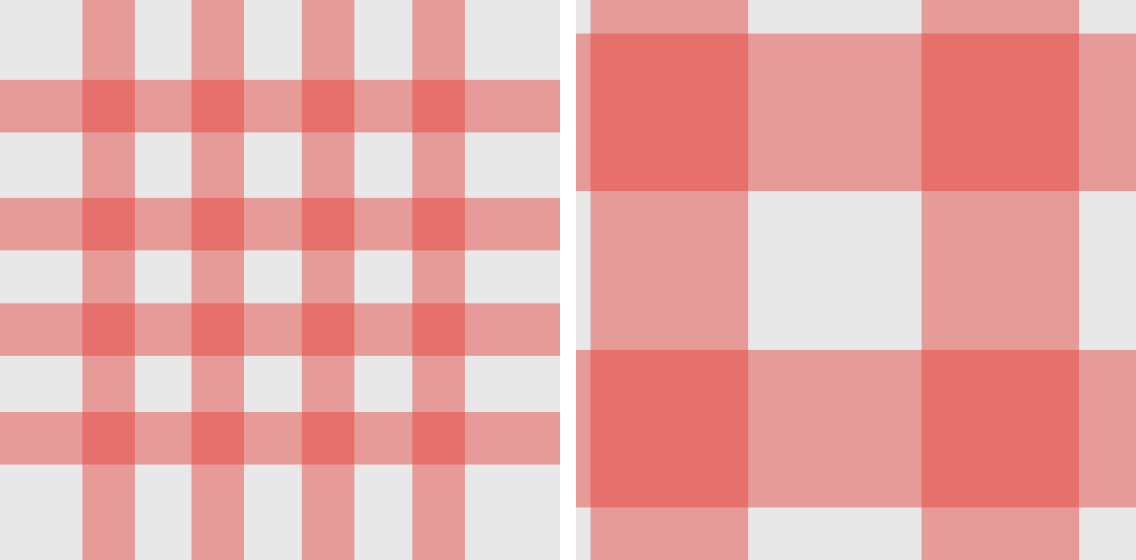
Left, the full canvas; right, a detail of the centre.
Reproduce this pattern procedurally as a Shadertoy shader.

```glsl
const int   STRIPES    = 4;
const float PITCH      = 0.1965;
const float FIRST      = 0.194;    // nominal centre of the first stripe
const float HALF_WIDTH = 0.0469;
const float OPACITY    = 0.43;
const vec3  CLOTH      = vec3(0.909, 0.909, 0.909);
const vec3  DYE        = vec3(0.900, 0.212, 0.189);

// Uneven spacing: shift of each stripe from its nominal centre
const vec4 SHIFT_X = vec4(0.0000, -0.0016, -0.0011, -0.0003);
const vec4 SHIFT_Y = vec4(0.0234,  0.0210,  0.0128,  0.0270);

// Antialiased coverage of all stripes along one axis
float stripes(float pos, vec4 shift, float pixel) {
    float cover = 0.0;
    for (int i = 0; i < STRIPES; i++) {
        float centre = FIRST + PITCH * float(i) + shift[i];
        float edge = HALF_WIDTH - abs(pos - centre);
        cover = max(cover, clamp(edge / pixel + 0.5, 0.0, 1.0));
    }
    return cover;
}

void mainImage(out vec4 fragColor, in vec2 fragCoord) {
    vec2 uv = fragCoord / iResolution.xy;
    vec2 pixel = 1.0 / iResolution.xy;

    // Two translucent layers, darker where they cross
    vec3 color = CLOTH;
    color = mix(color, DYE, OPACITY * stripes(uv.x, SHIFT_X, pixel.x));
    color = mix(color, DYE, OPACITY * stripes(uv.y, SHIFT_Y, pixel.y));

    fragColor = vec4(color, 1.0);
}
```
